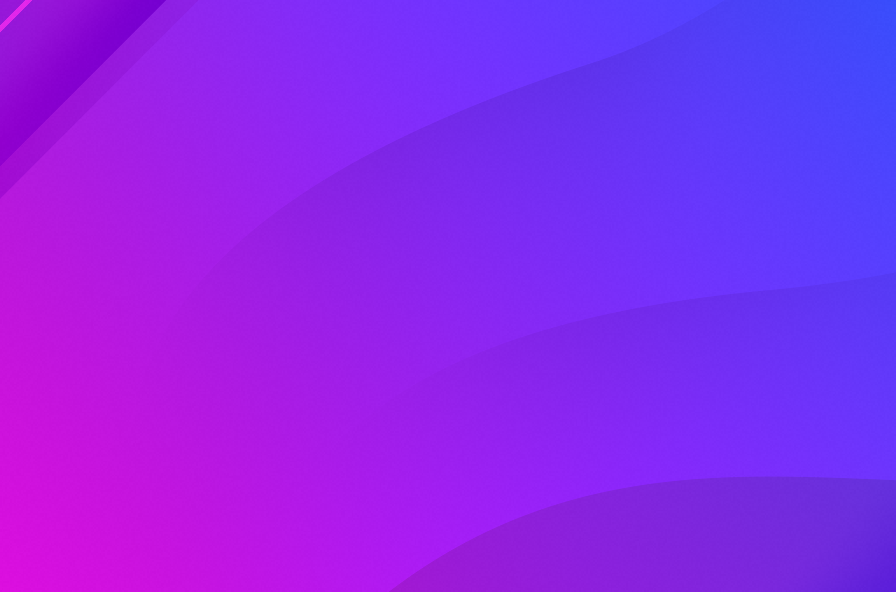
Give the GLSL for this background, as a Shadertoy shader.

```glsl
// Magenta to blue diagonal gradient with three shaded waves and a striped corner.

// Antialiased step: 0 below the edge, 1 above it.
float cover(float d) {
    float blur = 0.6 / iResolution.y;
    return smoothstep(-blur, blur, d);
}

// Random value from 0 to 1 for a grid cell.
float hash(vec2 cell) {
    vec3 q = fract(cell.xyx * 0.1031);
    q += dot(q, q.yzx + 33.33);
    return fract((q.x + q.y) * q.z);
}

// Magenta at the lower left, violet in between, blue at the upper right.
vec3 baseGradient(vec2 p) {
    float t = 0.417 * p.x + 0.368 * p.y;
    float red = 0.865 - 0.64 * t + 0.06 * t * (1.0 - t);
    float green = 0.055 + 0.135 * t + 0.12 * t * t;
    float blue = mix(0.875, 1.0, smoothstep(0.1, 0.72, t));
    blue += 0.06 * smoothstep(0.2, 0.8, p.x) * (1.0 - smoothstep(0.0, 0.4, p.y));
    blue -= 0.04 * p.y * (1.0 - smoothstep(0.0, 0.8, p.x));
    return vec3(red, green, min(blue, 1.0));
}

// Wave heights: a root curve that lifts again toward its right end.
float upperWave(float x) {
    float s = sqrt(max(x - 0.22, 0.0)) - 0.239;
    float lift = max(x - 1.0, 0.0);
    return 0.437 + 0.85 * s - 0.22 * s * s + 0.83 * lift * lift;
}

float middleWave(float x) {
    float s = sqrt(max(x - 0.45, 0.0)) - 0.49;
    float lift = max(x - 1.3, 0.0);
    return 0.344 + 0.6 * s - 0.5 * s * s + 0.38 * lift * lift;
}

float lowerHill(float x) {
    float u = 1.304 - x;
    return 0.195 - u * u * (0.22 + 0.38 * u);
}

// Shadow that starts sharply under a wave and fades with depth.
float shadow(float depth, float reach) {
    return cover(depth) * exp(-max(depth, 0.0) / reach);
}

void mainImage(out vec4 fragColor, in vec2 fragCoord) {
    vec2 p = fragCoord / iResolution.xy * vec2(1.515, 1.0);
    vec3 color = baseGradient(p);

    // Soft shadows below the two upper waves
    float upper = shadow(upperWave(p.x) - p.y, 0.25) * smoothstep(0.18, 0.7, p.x);
    upper *= 1.0 - 0.55 * smoothstep(0.95, 1.25, p.x);
    color *= mix(vec3(1.0), vec3(0.92, 0.89, 0.92), upper);
    float middle = shadow(middleWave(p.x) - p.y, 0.18) * smoothstep(0.48, 1.1, p.x);
    middle *= 1.0 - 0.35 * smoothstep(1.2, 1.5, p.x);
    color *= mix(vec3(1.0), vec3(0.95, 0.9, 0.935), middle);

    // Dark hill with a deeper lower right corner
    vec3 hill = baseGradient(p) * vec3(0.91, 0.94, 0.865);
    hill = mix(hill, vec3(0.34, 0.1, 0.85), smoothstep(1.28, 1.6, p.x - p.y));
    color = mix(color, hill, cover(lowerHill(p.x) - p.y));

    // Diagonal bands in the upper left corner
    float diagonal = p.x + 1.0 - p.y;
    float along = clamp(p.x / 0.3, 0.0, 1.0);
    vec3 outerBand = mix(vec3(0.63, 0.04, 0.82), vec3(0.54, 0.1, 0.85), along);
    color = mix(color, outerBand, cover(0.336 - diagonal) * (0.9 - 0.45 * along));
    vec3 bandEdge = mix(vec3(0.57, 0.0, 0.81), vec3(0.45, 0.0, 0.82), along);
    vec3 innerBand = mix(vec3(0.59, 0.09, 0.85), bandEdge, smoothstep(0.06, 0.26, diagonal));
    color = mix(color, innerBand, cover(0.281 - diagonal));
    color = mix(color, vec3(0.89, 0.15, 0.92), cover(0.006 - abs(diagonal - 0.049)));

    // Faint grain
    color += 0.01 * (hash(floor(p * 338.0)) - 0.5);

    fragColor = vec4(color, 1.0);
}
```
